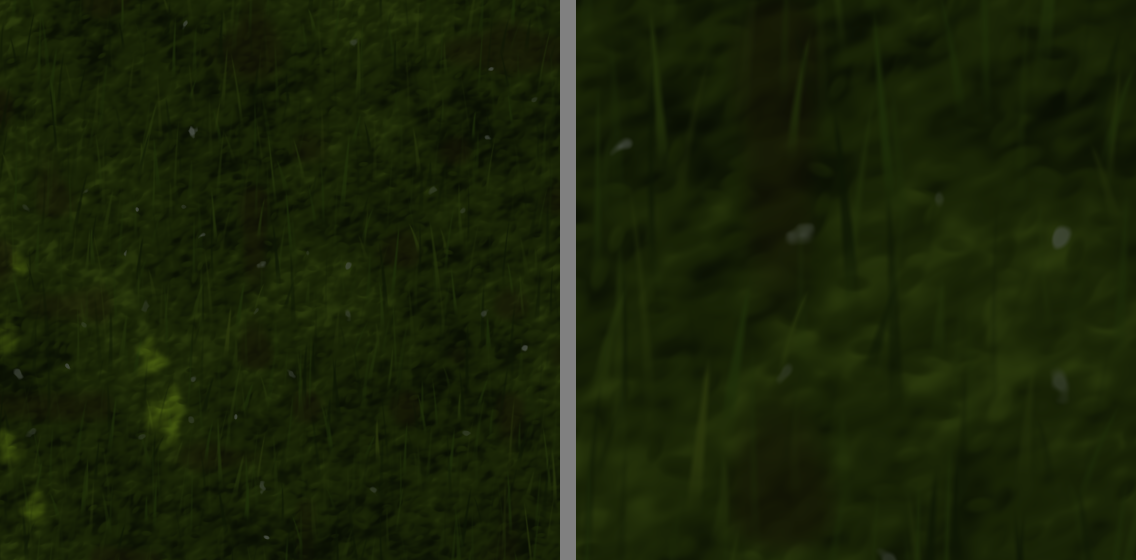
Left, the full canvas; right, a detail of the centre.
Write a WebGL 2 fragment shader that draws this texture.

```glsl
#version 300 es
precision highp float;

uniform vec2 u_resolution;
out vec4 fragColor;

// Palette
const vec3 SHADOW = vec3(0.036, 0.058, 0.012);
const vec3 MOSS = vec3(0.098, 0.141, 0.022);
const vec3 LIGHT = vec3(0.175, 0.235, 0.050);
const vec3 BLADE_GREEN = vec3(0.115, 0.185, 0.033);
const vec3 BLADE_OLIVE = vec3(0.175, 0.225, 0.048);
const vec3 BLADE_DARK = vec3(0.050, 0.085, 0.016);
const vec3 SOIL = vec3(0.085, 0.075, 0.022);
const vec3 PETAL = vec3(0.300, 0.325, 0.290);
const vec3 SUN = vec3(0.115, 0.140, 0.022);

// Sizes, in canvas heights
const float LEAF_CELL = 0.026;
const vec2 LEAF_SIZE = vec2(0.018, 0.009);
const float LEAF_ANGLE = 0.45;
const int LEAF_LAYERS = 2;
const vec2 BLADE_CELL = vec2(0.046, 0.13);
const float BLADE_WIDTH = 0.0052;
const float BLADE_SOFTNESS = 0.0022;
const int BLADE_LAYERS = 4;
const float PETAL_CELL = 0.1;
const float PETAL_CHANCE = 0.36;
const int SUN_SPOTS = 6;

// Integer hash giving three values in 0..1
vec3 hash3(vec2 cell, int seed) {
    uvec3 v = uvec3(ivec3(ivec2(cell), seed));
    v = v * 1664525u + 1013904223u;
    v.x += v.y * v.z; v.y += v.z * v.x; v.z += v.x * v.y;
    v ^= v >> 16u;
    v.x += v.y * v.z; v.y += v.z * v.x; v.z += v.x * v.y;
    return vec3(v >> 8u) / 16777216.0;
}

float noise(vec2 p, int seed) {
    vec2 i = floor(p), f = fract(p);
    f = f * f * (3.0 - 2.0 * f);
    float low = mix(hash3(i, seed).x, hash3(i + vec2(1, 0), seed).x, f.x);
    float high = mix(hash3(i + vec2(0, 1), seed).x, hash3(i + vec2(1), seed).x, f.x);
    return mix(low, high, f.y);
}

// Coordinates along axes turned by the given angle
vec2 turn(vec2 p, float angle) {
    float c = cos(angle), s = sin(angle);
    return vec2(c * p.x + s * p.y, c * p.y - s * p.x);
}

// Brightness of the mossy ground: soft streaks under small leaflets
float groundTone(vec2 p) {
    vec2 q = turn(p, LEAF_ANGLE);
    float tone = 0.46 + 0.50 * (noise(q * vec2(34.0, 62.0), 1) - 0.5)
               + 0.34 * (noise(q * vec2(75.0, 130.0), 2) - 0.5);
    for (int layer = 0; layer < LEAF_LAYERS; layer++) {
        vec2 g = p / LEAF_CELL + 0.37 * float(layer);
        for (int k = 0; k < 9; k++) {
            vec2 cell = floor(g) + vec2(k % 3 - 1, k / 3 - 1);
            vec3 place = hash3(cell, 10 + layer);
            vec3 look = hash3(cell, 20 + layer);
            vec2 d = (g - cell - place.xy) * LEAF_CELL;
            d = turn(d, LEAF_ANGLE + 1.6 * (place.z - 0.5)) / (LEAF_SIZE * (0.6 + 0.4 * look.y));
            float cover = 1.0 - smoothstep(0.35, 1.0, length(d));
            float leaf = 0.48 + 0.55 * (look.x - 0.5) + 0.16 * d.y;
            tone = mix(tone, leaf, cover * (0.25 + 0.45 * look.z));
        }
    }
    return tone + 0.34 * (noise(p * 5.0, 3) - 0.5) + 0.26 * (noise(p * 13.0, 4) - 0.5);
}

// Tapered, bent grass blades rooted in tall cells
vec3 addBlades(vec3 color, vec2 p) {
    for (int layer = 0; layer < BLADE_LAYERS; layer++) {
        vec2 g = p / BLADE_CELL + vec2(0.31, 0.43) * float(layer);
        for (int k = 0; k < 9; k++) {
            vec2 cell = floor(g) + vec2(k % 3 - 1, k / 3 - 2);
            vec3 place = hash3(cell, 30 + layer);
            vec3 look = hash3(cell, 40 + layer);
            vec3 form = hash3(cell, 50 + layer);
            vec2 d = (g - cell - place.xy) * BLADE_CELL;
            float y = d.y / mix(0.05, 0.16, place.z);
            float axis = 0.034 * (form.x - 0.45) * y + 0.022 * (form.y - 0.5) * y * y;
            float halfWidth = BLADE_WIDTH * mix(0.4, 1.0, form.z) * (1.0 - 0.85 * clamp(y, 0.0, 1.0));
            float cover = 1.0 - smoothstep(halfWidth - BLADE_SOFTNESS, halfWidth + BLADE_SOFTNESS, abs(d.x - axis));
            cover *= smoothstep(0.0, 0.4, y) * (1.0 - smoothstep(0.8, 1.0, y));
            vec3 tint = mix(BLADE_GREEN, BLADE_OLIVE, look.x * look.x);
            tint = look.y < 0.36 ? BLADE_DARK : tint;
            color = mix(color, tint, cover * (0.12 + 0.68 * look.z * look.z));
        }
    }
    return color;
}

// Sparse pale petals with ragged outlines
vec3 addPetals(vec3 color, vec2 p) {
    vec2 g = p / PETAL_CELL;
    vec2 cell = floor(g);
    vec3 place = hash3(cell, 60), look = hash3(cell, 61);
    vec2 d = turn((g - cell - 0.2 - 0.6 * place.xy) * PETAL_CELL, 3.0 * look.x);
    float size = mix(0.006, 0.012, look.y);
    float edge = length(d * vec2(1.0, 1.6)) / size + 0.7 * (noise(p * 150.0, 62) - 0.5);
    float cover = (1.0 - smoothstep(0.35, 1.0, edge)) * step(place.z, PETAL_CHANCE);
    return mix(color, PETAL, cover * mix(0.3, 0.85, look.z * look.z));
}

// Dappled light, gathered toward the lower left
float sunlight(vec2 p) {
    float glow = 0.0;
    for (int i = 0; i < SUN_SPOTS; i++) {
        vec3 h = hash3(vec2(i, 7), 70);
        vec2 center = vec2(0.42 * h.x * h.x, 0.08 + 0.45 * (float(i) + h.y) / float(SUN_SPOTS));
        float d = length((p - center) * vec2(1.0, 0.8)) / mix(0.022, 0.05, h.z);
        glow = max(glow, 1.0 - smoothstep(0.2, 1.0, d + 0.7 * (noise(p * 45.0, 71) - 0.5)));
    }
    return glow;
}

void main() {
    vec2 p = gl_FragCoord.xy / u_resolution.y;
    float tone = clamp(groundTone(p), 0.0, 1.0);
    vec3 color = mix(SHADOW, MOSS, smoothstep(0.0, 0.55, tone));
    color = mix(color, LIGHT, smoothstep(0.48, 1.0, tone));
    color = mix(color, SOIL, 0.5 * smoothstep(0.72, 0.92, noise(p * 11.0, 5)));
    color = addBlades(color, p);
    color += SUN * sunlight(p) * (0.35 + 1.1 * tone);
    color = addPetals(color, p);
    fragColor = vec4(color, 1.0);
}
```
